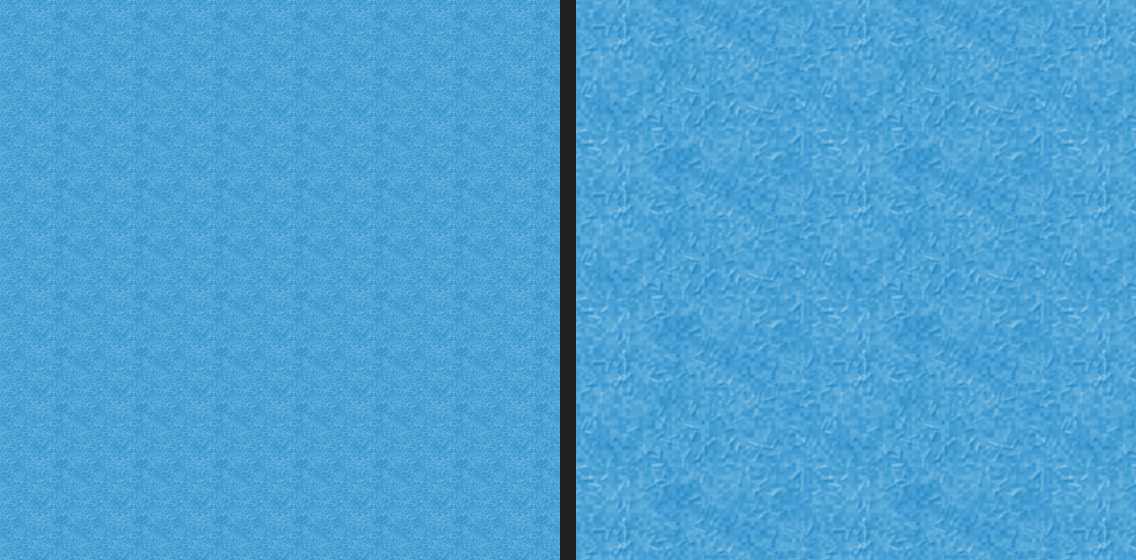
Left: the whole. Right: its middle third, enlarged.
This texture is drawn by a WebGL 2 fragment shader. Its source:

```glsl
#version 300 es
precision highp float;

uniform vec2 u_resolution;
out vec4 outColor;

const vec2 REPEATS = vec2(7.0, 10.0);        // whole tiles across and down
const vec2 GRAIN_CELLS = vec2(58.0, 40.0);   // cells per tile
const vec2 FIBRE_CELLS = vec2(28.0, 20.0);
const vec2 PATCH_CELLS = vec2(8.0, 6.0);
const float FIBRE_HALF_LENGTH = 0.48;        // in fibre cells
const float FIBRE_HALF_WIDTH = 0.18;
const float FIBRE_ANGLE = 0.85;
const float FIBRE_SPREAD = 1.6;
const float FLANK_STRENGTH = 0.75;
const vec2 FLANK_OFFSET = vec2(0.22, -0.26);

const float MEAN_TONE = 1.08;
const float GRAIN_CONTRAST = 3.0;
const float GRAIN_EDGE = 0.15;               // softness lost between grains
const float FIBRE_CONTRAST = 1.9;
const float PATCH_CONTRAST = 1.0;
const float CREASE_CONTRAST = 0.55;
const float CREASE_WIDTH = 0.09;             // in tiles

const vec3 SHADOW = vec3(0.19, 0.55, 0.775);
const vec3 DEEP = vec3(0.24, 0.60, 0.81);
const vec3 BASE = vec3(0.29, 0.63, 0.84);
const vec3 LIGHT = vec3(0.35, 0.67, 0.85);
const vec3 PALE = vec3(0.42, 0.70, 0.87);
const vec3 GLINT = vec3(0.58, 0.79, 0.91);

float hash(vec2 p) {
    return fract(sin(dot(p, vec2(127.1, 311.7))) * 43758.5453);
}

// Value noise that wraps at the edge of every tile
float tileNoise(vec2 tile, vec2 cells, float seed, float edge) {
    vec2 p = tile * cells;
    vec2 i = floor(p);
    vec2 f = smoothstep(edge, 1.0 - edge, p - i);
    vec2 a = mod(i, cells) + seed;
    vec2 b = mod(i + 1.0, cells) + seed;
    return mix(mix(hash(a), hash(vec2(b.x, a.y)), f.x),
               mix(hash(vec2(a.x, b.y)), hash(b), f.x), f.y);
}

// Coverage of a rounded stroke through the origin
float stroke(vec2 p, vec2 direction, float pixel) {
    float along = clamp(dot(p, direction), -FIBRE_HALF_LENGTH, FIBRE_HALF_LENGTH);
    float d = length(p - direction * along) - FIBRE_HALF_WIDTH;
    return 1.0 - smoothstep(-0.5 * pixel, 0.5 * pixel, d);
}

// Short bright fibres with a dark flank, one in each wrapped cell
float fibres(vec2 tile, float pixel) {
    vec2 p = tile * FIBRE_CELLS;
    vec2 home = floor(p);
    float sum = 0.0;
    for (int y = -1; y <= 1; y++) {
        for (int x = -1; x <= 1; x++) {
            vec2 cell = home + vec2(x, y);
            vec2 id = mod(cell, FIBRE_CELLS) + 3.0;
            vec2 offset = p - cell - vec2(hash(id + 17.3), hash(id + 41.9));
            float angle = FIBRE_ANGLE + FIBRE_SPREAD * (hash(id + 73.1) - 0.5);
            // Some fibres cross the others
            angle *= hash(id + 59.7) < 0.3 ? -1.0 : 1.0;
            vec2 direction = vec2(cos(angle), sin(angle));
            float lit = stroke(offset, direction, pixel);
            float flank = stroke(offset - FLANK_OFFSET, direction, pixel);
            // Squaring leaves only a few strong fibres
            float strength = hash(id + 97.3);
            sum += strength * strength * (lit - FLANK_STRENGTH * flank);
        }
    }
    return sum;
}

// Soft dark band along a diagonal, whole in each tile
float crease(float across) {
    float d = abs(fract(across) - 0.5) / CREASE_WIDTH;
    return exp(-d * d);
}

vec3 ramp(float tone) {
    vec3 colour = mix(SHADOW, DEEP, clamp(tone + 1.0, 0.0, 1.0));
    colour = mix(colour, BASE, clamp(tone, 0.0, 1.0));
    colour = mix(colour, LIGHT, clamp(tone - 1.0, 0.0, 1.0));
    colour = mix(colour, PALE, clamp(tone - 2.0, 0.0, 1.0));
    return mix(colour, GLINT, clamp((tone - 3.0) * 0.5, 0.0, 1.0));
}

void main() {
    vec2 uv = gl_FragCoord.xy / u_resolution;
    vec2 tile = fract(uv * REPEATS);
    vec2 fibreStep = REPEATS * FIBRE_CELLS / u_resolution;
    float pixel = max(fibreStep.x, fibreStep.y);

    float tone = MEAN_TONE;
    tone += GRAIN_CONTRAST * (tileNoise(tile, GRAIN_CELLS, 5.0, GRAIN_EDGE) - 0.5);
    tone += FIBRE_CONTRAST * fibres(tile, pixel);
    tone += PATCH_CONTRAST * (tileNoise(tile, PATCH_CELLS, 29.0, 0.0) - 0.5);
    tone -= CREASE_CONTRAST * (crease(tile.x + tile.y) + 0.5 * crease(tile.x - tile.y) - 0.24);

    outColor = vec4(ramp(tone), 1.0);
}
```
